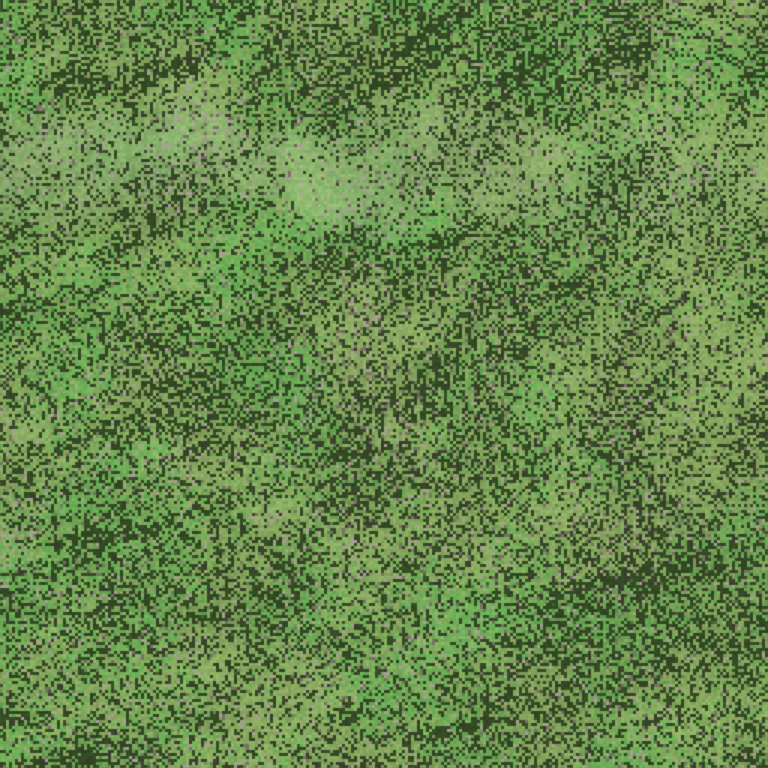
Write a three.js fragment shader that draws this texture.

```glsl
// Grainy meadow seen from above: speckled greens, slanted dark streaks and a pale worn band.
varying vec2 vUv;

const vec3 LIGHT_GREEN  = vec3(0.53, 0.65, 0.37);
const vec3 BRIGHT_GREEN = vec3(0.41, 0.66, 0.33);
const vec3 PALE_GREEN   = vec3(0.57, 0.70, 0.46);
const vec3 DARK_GREEN   = vec3(0.20, 0.28, 0.14);
const vec3 PALE_GREY    = vec3(0.66, 0.63, 0.58);
const vec3 MID_GREY     = vec3(0.47, 0.44, 0.39);
const vec3 DARK_GREY    = vec3(0.24, 0.22, 0.20);

const float GRAINS = 256.0;          // grains across the canvas
const float GRAIN_SOFTNESS = 0.32;   // half width of the blend between grains
const float DARK_LEVEL = -0.155;     // grains below this level are dark
const float SHADE_STRENGTH = 0.62;   // contrast of the broad light and shade
const float STREAK_DEPTH = 0.30;
const float BAND_HEIGHT = 0.79;
const float BAND_LIFT = 0.17;
const vec2 DRY_CENTRE = vec2(0.70, 0.47);

float hash(vec2 p) {
  return fract(sin(dot(p, vec2(127.1, 311.7))) * 43758.5453);
}

float noise(vec2 p) {
  vec2 i = floor(p), f = fract(p);
  f = f * f * (3.0 - 2.0 * f);
  return mix(mix(hash(i), hash(i + vec2(1.0, 0.0)), f.x),
             mix(hash(i + vec2(0.0, 1.0)), hash(i + 1.0), f.x), f.y);
}

float fbm(vec2 p) {
  float sum = 0.0, weight = 0.533;
  for (int i = 0; i < 4; i++) {
    sum += weight * noise(p);
    p = p * 2.03 + 17.3;
    weight *= 0.5;
  }
  return sum;
}

// Pale horizontal strip with a ragged outline, fading to the right
float wornBand(vec2 p) {
  float ragged = 0.10 * (fbm(p * vec2(12.0, 8.0) + 31.0) - 0.5);
  float offset = abs(p.y - BAND_HEIGHT + 0.02 * p.x + ragged);
  return (1.0 - smoothstep(0.03, 0.10, offset)) * (1.0 - 0.45 * smoothstep(0.3, 1.0, p.x));
}

// One grain, picked from the palette by chance and by its place
vec3 grainColour(vec2 cell) {
  vec2 p = (cell + 0.5) / GRAINS;
  float band = wornBand(p);
  float dry = 1.0 - smoothstep(0.12, 0.42, length((p - DRY_CENTRE) * vec2(0.9, 1.2))
                               + 0.3 * (fbm(p * 6.0 + 53.0) - 0.5));

  // Broad shade and small streaks, lying steeper towards the top
  float slope = mix(0.05, 0.45, p.y);
  vec2 slanted = vec2(p.x, p.y - slope * p.x);
  float shade = fbm(slanted * vec2(11.0, 19.0) + 5.0) - 0.5;
  float streak = smoothstep(0.60, 0.78, fbm(slanted * vec2(9.0, 32.0) + 71.0));
  float stripes = noise(vec2(p.x * 34.0 + p.y * 5.0, p.y * 5.0)) - 0.5;

  // Fine speckle over light and shade
  float speckle = hash(cell + 0.37) - 0.5;
  float level = speckle + SHADE_STRENGTH * shade - STREAK_DEPTH * streak * (1.0 - band)
              + band * (BAND_LIFT + 0.2 * stripes);

  // Light grains: bright and yellowish green in patches, greys where it is worn
  float warmth = fbm(p * 10.0 + 23.0) + 0.16 * dry + 0.12 * band
               + 0.50 * (hash(cell + 4.1) - 0.5);
  vec3 light = mix(BRIGHT_GREEN, LIGHT_GREEN, smoothstep(0.37, 0.52, warmth));
  light = mix(light, PALE_GREEN, 0.6 * band);
  light *= 1.0 + 0.20 * shade + 0.16 * (hash(cell + 8.6) - 0.5) + 0.10 * band * stripes;

  float worn = smoothstep(0.50, 0.72, fbm(p * 13.0 + 41.0));
  float pick = hash(cell + 12.9);
  float paleShare = 0.03 + 0.07 * worn + 0.04 * band;
  float midShare = 0.03 + 0.05 * worn + 0.04 * dry;
  if (pick < paleShare) light = PALE_GREY;
  else if (pick < paleShare + midShare) light = MID_GREY;

  // Dark grains, a few of them grey
  vec3 dark = DARK_GREEN * (0.90 + 0.20 * hash(cell + 15.2));
  if (hash(cell + 19.4) < 0.05 + 0.04 * dry) dark = DARK_GREY;

  return mix(dark, light, smoothstep(DARK_LEVEL - 0.01, DARK_LEVEL + 0.01, level));
}

void main() {
  // Blend the four nearest grains to soften their edges
  vec2 p = vUv * GRAINS - 0.5;
  vec2 cell = floor(p);
  vec2 blend = smoothstep(0.5 - GRAIN_SOFTNESS, 0.5 + GRAIN_SOFTNESS, fract(p));
  vec3 lower = mix(grainColour(cell), grainColour(cell + vec2(1.0, 0.0)), blend.x);
  vec3 upper = mix(grainColour(cell + vec2(0.0, 1.0)), grainColour(cell + 1.0), blend.x);
  gl_FragColor = vec4(mix(lower, upper, blend.y), 1.0);
}
```
